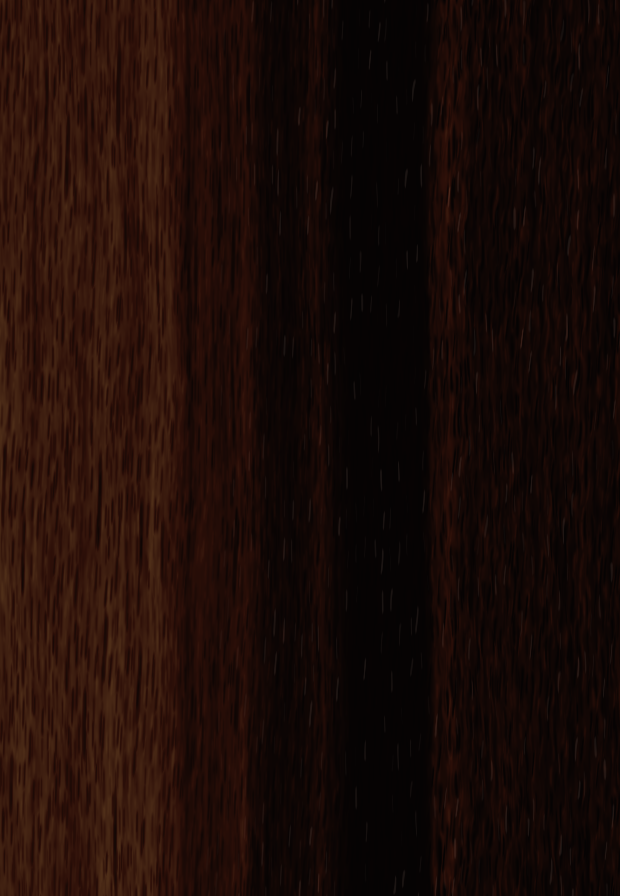
Write a Shadertoy shader that draws this texture.

```glsl
float hash(vec2 p) {
    vec3 q = fract(vec3(p.xyx) * 0.1031);
    q += dot(q, q.yzx + 33.33);
    return fract((q.x + q.y) * q.z);
}

// Soft noise in -1..1, stretched by the cell counts
float streaks(vec2 p, vec2 cells, float seed) {
    vec2 g = p * cells + seed;
    vec2 id = floor(g);
    vec2 f = smoothstep(0.0, 1.0, fract(g));
    float low = mix(hash(id), hash(id + vec2(1, 0)), f.x);
    float high = mix(hash(id + vec2(0, 1)), hash(id + vec2(1, 1)), f.x);
    return mix(low, high, f.y) * 2.0 - 1.0;
}

// One slim, tapered, slightly leaning dash in each staggered cell
float dashes(vec2 p, vec2 cells, float seed) {
    vec2 g = p * cells + seed;
    g.y += 17.0 * hash(vec2(floor(g.x), seed));
    vec2 id = floor(g);
    vec2 f = fract(g) - 0.5;
    float place = hash(id + seed);
    float strength = hash(id + seed + 37.0);
    float x = f.x - (place - 0.5) * 0.5 - (strength - 0.5) * 0.5 * f.y;
    float taper = 1.0 - smoothstep(0.2, 0.48, abs(f.y) * (0.9 + 0.5 * place));
    return strength * taper * exp(-38.0 * x * x);
}

float dashLayers(vec2 p, vec2 cells, float seed) {
    float cover = 0.0;
    for (int i = 0; i < 3; i++) {
        float k = float(i);
        cover = max(cover, dashes(p, cells * (1.0 + 0.17 * k), seed + 11.3 * k));
    }
    return cover;
}

float line(float x, float center, float width) {
    float d = (x - center) / width;
    return exp(-d * d);
}

// Broad light and dark bands across the board
float bandTone(float x, float y) {
    float tone = mix(0.82 - 0.07 * y, 0.46, smoothstep(0.26, 0.33, x));
    tone = mix(tone, 0.17, smoothstep(0.39, 0.44, x));
    tone = mix(tone, 0.04, smoothstep(0.53, 0.57, x));
    tone = mix(tone, 0.32, smoothstep(0.68, 0.71, x));
    tone = mix(tone, 0.22, smoothstep(0.735, 0.765, x));
    tone += 0.26 * line(x, 0.726, 0.007) + 0.15 * line(x, 0.515, 0.014);
    tone += 0.14 * line(x, 0.395, 0.008) - 0.18 * line(x, 0.303, 0.006);
    return tone;
}

vec3 woodColor(float tone) {
    const vec3 ebony = vec3(0.018, 0.010, 0.011);
    const vec3 russet = vec3(0.178, 0.060, 0.032);
    const vec3 tan_ = vec3(0.285, 0.160, 0.085);
    vec3 color = mix(ebony, russet, smoothstep(0.0, 1.0, tone / 0.66) * 0.4
                                  + clamp(tone / 0.66, 0.0, 1.0) * 0.6);
    return mix(color, tan_, clamp((tone - 0.62) / 0.42, 0.0, 1.2));
}

void mainImage(out vec4 fragColor, in vec2 fragCoord) {
    vec2 uv = fragCoord / iResolution.xy;
    vec2 p = fragCoord / iResolution.y;

    // Gentle drift of the grain, with a finer ripple towards the right
    float drift = 0.003 * sin(p.y * 5.0 + p.x * 9.0) + 0.0012 * sin(p.y * 17.0 + p.x * 40.0);
    float heart = smoothstep(0.3, 0.75, uv.x);
    p.x += drift + heart * 0.0009 * sin(p.y * 95.0 + 6.0 * sin(p.x * 70.0));

    // Long growth streaks and short fibres
    float tone = bandTone(uv.x + drift, uv.y);
    float growth = 0.20 * streaks(p, vec2(75.0, 1.6), 3.0)
                 + 0.22 * streaks(p, vec2(190.0, 5.0), 40.0);
    float fibre = 0.22 * streaks(p, vec2(330.0, 42.0), 91.0);
    tone *= 1.0 + (growth + fibre) * mix(0.75, 1.5, heart);

    // Rusty flecks, then dark pores
    float fleck = dashLayers(p, vec2(105.0, 24.0), 5.0);
    tone += fleck * mix(0.16, 0.22, heart) * smoothstep(0.03, 0.25, tone);
    float pore = dashLayers(p, vec2(95.0, 17.0), 61.0);
    float crack = dashes(p, vec2(48.0, 6.0), 23.0);
    tone *= 1.0 - pore * mix(0.55, 0.95, heart);
    tone *= 1.0 - 0.5 * smoothstep(0.35, 0.9, crack);

    // Faint grey glints on the pore edges
    float glint = dashes(p, vec2(100.0, 22.0), 131.0);
    glint = smoothstep(0.4, 1.0, glint) * smoothstep(0.25, 0.5, uv.x);
    vec3 color = woodColor(max(tone, 0.0)) + glint * vec3(0.085, 0.070, 0.062);

    fragColor = vec4(color, 1.0);
}
```
